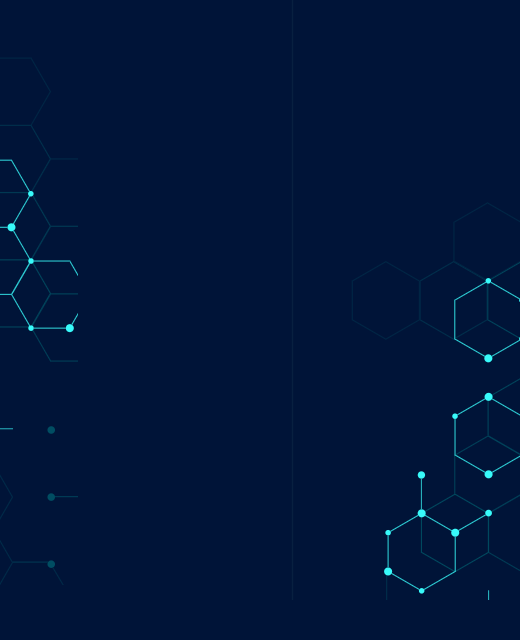
Give the GLSL for this background, as a WebGL 2 fragment shader.

```glsl
#version 300 es
precision highp float;
// Dark navy backdrop with two clipped panels of thin hexagon networks.
// Faint lattice cells lie under bright cells whose chosen corners carry dots;
// all shapes are distance functions on a canvas 768 units tall.
uniform vec2 u_resolution;
out vec4 fragColor;

const float CANVAS_HEIGHT = 768.0;
const float HEX_RADIUS = 46.5;
const float LINE_WIDTH = 1.3;
const vec3 NAVY = vec3(0.0, 0.08, 0.22);
const vec3 TEAL = vec3(0.0, 0.42, 0.47);
const vec3 CYAN = vec3(0.22, 0.98, 0.98);

// Coverage of a thin line, kept even when it is narrower than a pixel
float stroke(float d, float width, float px) {
  float halfWidth = 0.5 * max(width, px);
  return clamp((halfWidth - abs(d)) / px + 0.5, 0.0, 1.0) * min(1.0, width / px);
}

float disc(vec2 p, float radius, float px) {
  return clamp((radius - length(p)) / px + 0.5, 0.0, 1.0);
}

float segment(vec2 p, vec2 a, vec2 b, float px) {
  vec2 ab = b - a;
  float t = clamp(dot(p - a, ab) / dot(ab, ab), 0.0, 1.0);
  return stroke(length(p - a - ab * t), LINE_WIDTH, px);
}

// Pointed-top hexagon outline; swapping the axes makes it flat-topped
float hexLine(vec2 p, bool flatTop, float px) {
  vec2 q = abs(flatTop ? p.yx : p);
  float d = max(q.x, dot(q, vec2(0.5, 0.866))) - HEX_RADIUS * 0.866;
  return stroke(d, LINE_WIDTH, px);
}

// Bright hexagon; bit k of each mask selects corner k and its larger dot
float hexNode(vec2 p, bool flatTop, int dots, int large, float px) {
  float glow = 0.8 * hexLine(p, flatTop, px);
  for (int k = 0; k < 6; k++) {
    float angle = radians(60.0 * float(k) + (flatTop ? 0.0 : 90.0));
    vec2 corner = HEX_RADIUS * vec2(cos(angle), sin(angle));
    float radius = 3.3 + 1.5 * float((large >> k) & 1);
    glow = max(glow, float((dots >> k) & 1) * disc(p - corner, radius, px));
  }
  return glow;
}

// Both panels return (faint, bright) coverage
vec2 leftPanel(vec2 p, float px) {
  float faint = 0.0;
  for (int i = 0; i < 4; i++) {
    float row = float(i);
    vec2 cell = vec2(14.0, 658.0 - 80.7 * row);
    faint = max(faint, (0.2 + 0.12 * row) * hexLine(p - cell, true, px));
    if (i < 3) {
      vec2 side = vec2(84.0, 537.0 - 81.0 * row);
      faint = max(faint, (0.25 + 0.12 * row) * hexLine(p - side, true, px));
      faint = max(faint, 0.65 * disc(p - vec2(61.5, 252.0 - 80.5 * row), 4.5, px));
    }
    if (i < 2) {
      vec2 lower = vec2(-31.5, 171.5 - 78.5 * row);
      faint = max(faint, 0.25 * hexLine(p - lower, true, px));
    }
  }
  faint = max(faint, 0.5 * segment(p, vec2(61, 172), vec2(93, 172), px));
  faint = max(faint, 0.4 * segment(p, vec2(15, 93.5), vec2(61, 93.5), px));
  faint = max(faint, 0.25 * segment(p, vec2(61, 91), vec2(77, 64), px));

  float bright = hexNode(p - vec2(60.5, 414.5), true, 52, 32, px);
  bright = max(bright, hexNode(p - vec2(-9.5, 455), true, 0, 0, px));
  bright = max(bright, hexNode(p - vec2(-9.5, 535.5), true, 33, 32, px));
  bright = max(bright, 0.65 * segment(p, vec2(-9, 253.5), vec2(15, 253.5), px));
  float inside = step(p.x, 93.0) * step(66.0, p.y);
  return inside * vec2(faint, bright);
}

vec2 rightPanel(vec2 p, float px) {
  float faint = 0.2 * hexLine(p - vec2(585, 478), false, px);
  for (int i = 0; i < 3; i++) {
    float column = float(i);
    float level = 0.2 + 0.1 * column * column;
    vec2 cell = vec2(463.0 + 81.3 * column, 407.5);
    faint = max(faint, min(level, 0.55) * hexLine(p - cell, false, px));
    if (i < 2) {
      vec2 lower = vec2(546.0 + 80.3 * column, 128.5);
      faint = max(faint, (0.6 - 0.15 * column) * hexLine(p - lower, false, px));
    }
  }
  faint = max(faint, 0.55 * hexLine(p - vec2(626, 268), false, px));
  faint = max(faint, 0.5 * hexLine(p - vec2(586, 198.5), false, px));
  faint = max(faint, 0.3 * segment(p, vec2(464, 82), vec2(464, 44), px));

  float bright = hexNode(p - vec2(586, 384.5), false, 57, 8, px);
  bright = max(bright, hexNode(p - vec2(586.3, 245.3), false, 11, 9, px));
  bright = max(bright, hexNode(p - vec2(506, 105.5), false, 47, 37, px));
  bright = max(bright, 0.7 * segment(p, vec2(505.7, 198), vec2(505.7, 152), px));
  bright = max(bright, 0.8 * segment(p, vec2(546, 129), vec2(586, 152), px));
  bright = max(bright, 0.7 * segment(p, vec2(586.3, 59), vec2(586.3, 44), px));
  bright = max(bright, disc(p - vec2(505.7, 198), 4.4, px));
  bright = max(bright, disc(p - vec2(586.3, 152.3), 4.0, px));
  return step(351.0, p.x) * step(48.0, p.y) * vec2(faint, bright);
}

void main() {
  float px = CANVAS_HEIGHT / u_resolution.y;
  vec2 p = gl_FragCoord.xy * px;
  vec2 ink = max(leftPanel(p, px), rightPanel(p, px));

  // Hairline along the right panel's edge
  float border = stroke(p.x - 351.0, 1.6, px) * step(48.0, p.y);
  vec3 color = NAVY + border * vec3(0.03, 0.045, 0.03);
  color = mix(color, TEAL, ink.x);
  color = mix(color, CYAN, ink.y);
  fragColor = vec4(color, 1.0);
}
```
